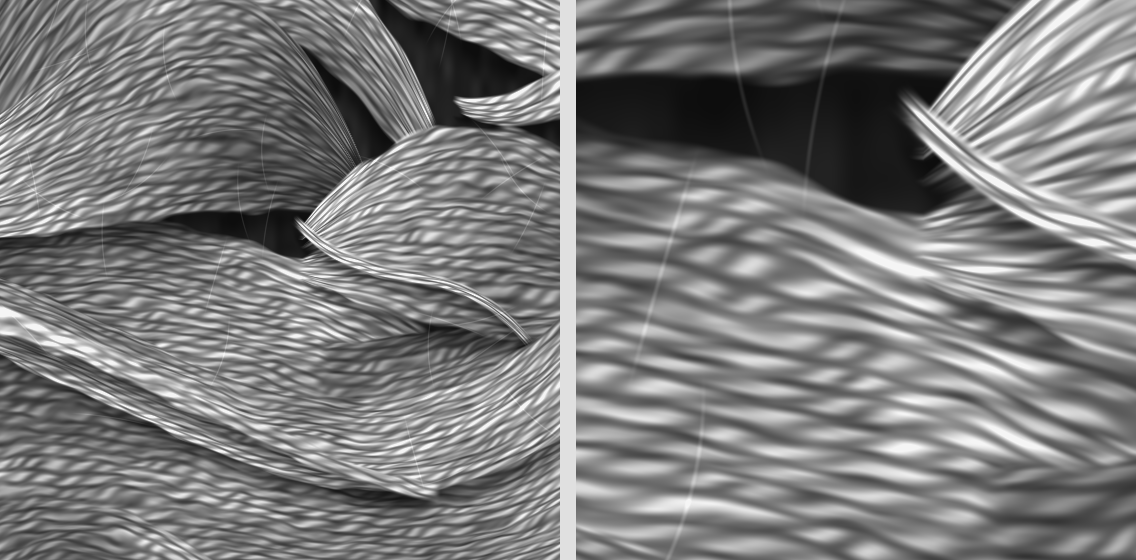
Left: the whole. Right: its middle third, enlarged.
This texture is drawn by a WebGL 1 fragment shader. Its source:

```glsl
precision highp float;
// Overlapping skeins of twisted woollen yarn in soft grey light.
uniform vec2 u_resolution;

const float PLY_PITCH = 0.050;    // length of one twist along a strand
const float STRAND_WANDER = 0.9;  // sideways drift, in strand widths
const float DETAIL_CONTRAST = 1.45;
const float CONTACT_SHADOW = 0.5;
const float BACKGROUND = 0.13;
const float HAIR_WIDTH = 0.0011;
const float HAIR_LIGHT = 0.10;
const float TAU = 6.2831853;

float hash(vec2 p) {
  vec3 q = fract(vec3(p.xyx) * 0.1031);
  q += dot(q, q.yzx + 33.33);
  return fract((q.x + q.y) * q.z);
}

float noise(vec2 p) {
  vec2 i = floor(p), f = fract(p);
  f = f * f * (3.0 - 2.0 * f);
  return mix(mix(hash(i), hash(i + vec2(1, 0)), f.x),
             mix(hash(i + vec2(0, 1)), hash(i + vec2(1, 1)), f.x), f.y);
}

// Cubic Bernstein curve through four control heights.
float curve(float s, vec4 h) {
  float r = 1.0 - s;
  return dot(h, vec4(r * r * r, 3.0 * r * r * s, 3.0 * r * s * s, s * s * s));
}

// Plied strands: along runs down the yarn, across counts strands.
float yarn(float along, float across, float seed) {
  vec2 flow = vec2(along, across);
  across += STRAND_WANDER * (noise(flow * vec2(9.0, 0.45) + seed) - 0.5);
  across += 0.35 * (noise(flow * vec2(28.0, 0.9) + seed + 9.0) - 0.5);
  float row = floor(across), f = across - row;
  float phase = along / PLY_PITCH - 0.9 * f + hash(vec2(row, seed))
              + 1.6 * noise(vec2(along * 13.0, row * 3.7 + seed));
  float ply = 0.5 + 0.5 * sin(TAU * phase);
  float groove = smoothstep(0.0, 0.35, f) * (1.0 - smoothstep(0.65, 1.0, f));
  float vary = 0.7 + 0.6 * hash(vec2(row + 5.0, seed));
  float skew = across - along * 9.0;
  float fibre = 0.6 * noise(vec2(along * 30.0, skew * 2.0 + seed))
              + 0.4 * noise(vec2(along * 55.0, skew * 4.5 + seed));
  return 0.12 + 0.42 * ply * groove * vary + 0.13 * groove + 0.46 * fibre;
}

// Lays a skein between two curves; light = low left, low right, top left, top right.
void skein(inout float tone, vec2 p, vec2 span, vec4 low, vec4 high,
           float strands, vec4 light, float seed) {
  float s = (p.x - span.x) / (span.y - span.x);
  float t = clamp(s, 0.0, 1.0);
  float base = curve(t, low);
  float v = (p.y - base) / (curve(t, high) - base);
  float across = v * strands;
  float ragged = noise(vec2(p.x * 22.0, across * 0.8) + seed) - 0.5;
  float end = s + 0.06 * ragged;
  float inSpan = smoothstep(0.0, 0.05, end) * (1.0 - smoothstep(0.95, 1.0, end));
  float edge = across + 0.9 * ragged;
  float mask = inSpan * smoothstep(-0.2, 0.3, edge)
             * (1.0 - smoothstep(strands - 0.3, strands + 0.2, edge));
  float under = smoothstep(-3.0, 0.0, across) * (1.0 - smoothstep(0.0, 1.0, across));
  tone *= 1.0 - CONTACT_SHADOW * under * inSpan;
  float h = clamp(v, 0.0, 1.0);
  float lit = mix(mix(light.x, light.y, t), mix(light.z, light.w, t), h);
  lit *= 0.82 + 0.36 * noise(p * 7.0 + seed);
  float detail = yarn(p.x, across, seed);
  tone = mix(tone, lit * (1.0 + DETAIL_CONTRAST * (detail - 0.5)), mask);
}

// Fine stray hairs scattered over the wool.
float hairs(vec2 p) {
  float sum = 0.0;
  for (int i = 0; i < 36; i++) {
    float k = float(i);
    vec2 d = p - vec2(hash(vec2(k, 1.0)), hash(vec2(k, 2.0)));
    float a = TAU * hash(vec2(k, 3.0));
    d = vec2(d.x * cos(a) + d.y * sin(a), d.y * cos(a) - d.x * sin(a));
    float bend = d.y - 5.0 * (hash(vec2(k, 4.0)) - 0.5) * d.x * d.x;
    sum += (1.0 - smoothstep(0.0, HAIR_WIDTH * 2.0, abs(bend)))
         * (1.0 - smoothstep(0.03, 0.08, abs(d.x)));
  }
  return min(sum, 1.5);
}

void main() {
  vec2 p = gl_FragCoord.xy / u_resolution;
  float tone = BACKGROUND * (0.6 + 0.8 * noise(p * vec2(60.0, 25.0)));

  // Upper back: steep left tufts, falling centre strands, bright right skein
  skein(tone, p, vec2(-0.12, 0.42), vec4(0.45, 0.8, 0.95, 0.95), vec4(0.85, 1.25, 1.3, 1.2), 15.0, vec4(0.42, 0.68, 0.25, 0.6), 11.0);
  skein(tone, p, vec2(0.40, 0.78), vec4(0.95, 0.95, 0.85, 0.62), vec4(1.12, 1.15, 1.08, 0.78), 10.0, vec4(0.34, 0.42, 0.6, 0.58), 23.0);
  skein(tone, p, vec2(0.66, 1.12), vec4(1.02, 0.90, 0.90, 0.78), vec4(1.25, 1.2, 1.15, 1.05), 13.0, vec4(0.4, 0.75, 0.5, 0.82), 31.0);
  skein(tone, p, vec2(0.81, 1.15), vec4(0.80, 0.74, 0.82, 0.80), vec4(0.83, 0.80, 0.92, 0.92), 4.0, vec4(0.42, 0.55, 0.6, 0.7), 37.0);

  // Centre: shaded skein under two large arches
  skein(tone, p, vec2(-0.08, 0.78), vec4(0.35, 0.36, 0.30, 0.18), vec4(0.58, 0.66, 0.58, 0.42), 16.0, vec4(0.42, 0.52, 0.2, 0.66), 41.0);
  skein(tone, p, vec2(0.56, 1.12), vec4(0.20, 0.20, 0.28, 0.34), vec4(0.39, 0.38, 0.44, 0.52), 10.0, vec4(0.42, 0.48, 0.3, 0.32), 53.0);
  skein(tone, p, vec2(-0.08, 0.66), vec4(0.57, 0.57, 0.66, 0.60), vec4(0.76, 0.86, 1.32, 0.68), 18.0, vec4(0.66, 0.12, 0.64, 0.28), 61.0);
  skein(tone, p, vec2(0.54, 1.12), vec4(0.50, 0.42, 0.36, 0.42), vec4(0.60, 0.84, 0.82, 0.64), 17.0, vec4(0.60, 0.32, 0.74, 0.36), 71.0);
  skein(tone, p, vec2(0.52, 0.95), vec4(0.60, 0.43, 0.56, 0.37), vec4(0.625, 0.455, 0.58, 0.39), 2.0, vec4(0.56, 0.45, 0.66, 0.5), 79.0);

  // Foreground: bottom folds and the long sagging sweep
  skein(tone, p, vec2(-0.1, 1.1), vec4(-0.12, 0.05, -0.25, 0.0), vec4(0.40, 0.40, 0.02, 0.32), 19.0, vec4(0.46, 0.52, 0.32, 0.5), 83.0);
  skein(tone, p, vec2(-0.1, 0.45), vec4(-0.2, -0.1, -0.15, -0.25), vec4(0.06, 0.15, 0.11, -0.05), 13.0, vec4(0.28, 0.3, 0.38, 0.55), 89.0);
  skein(tone, p, vec2(-0.1, 1.1), vec4(0.40, 0.27, -0.10, 0.30), vec4(0.54, 0.42, 0.03, 0.54), 12.0, vec4(0.56, 0.56, 0.4, 0.56), 97.0);
  skein(tone, p, vec2(-0.08, 0.78), vec4(0.43, 0.36, 0.16, 0.10), vec4(0.475, 0.395, 0.195, 0.13), 2.0, vec4(0.66, 0.6, 0.78, 0.64), 103.0);

  tone += HAIR_LIGHT * hairs(p);
  gl_FragColor = vec4(vec3(clamp(tone, 0.05, 0.96)), 1.0);
}
```
